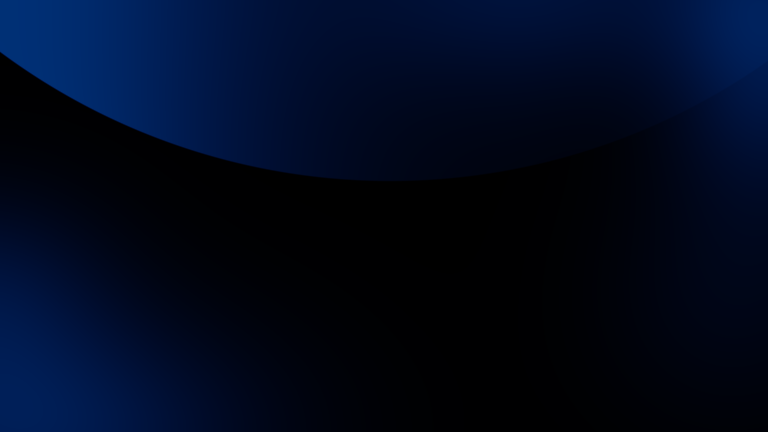
Reproduce this background procedurally as a Shadertoy shader.

```glsl
// A dark blue backdrop: a huge lit disc dips in from the top, over soft glows
// in the lower left and along the right side. Gaussian glows are summed into
// one light level, which a quadratic tint turns into deep blue.

// Lengths are in canvas heights, origin at the lower left.
const vec2 DISC_CENTER = vec2(0.903, 2.095);
const float DISC_RADIUS = 1.514;
const float DISC_BASE = 0.04;
const float DISC_LEFT_LIGHT = 0.42;
const float DISC_LEFT_REACH = 0.625;
const vec2 DISC_FADE = vec2(1.15, 1.65);   // where the base light dies out in x

// Glows: xy = center, zw = reach along each axis
const vec4 TOP_GLOW = vec4(1.25, 1.046, 0.463, 0.255);
const vec4 CORNER_GLOW = vec4(1.782, 0.93, 0.243, 0.37);
const vec4 RIGHT_GLOW = vec4(1.69, 0.306, 0.30, 0.30);
const vec4 FLOOR_GLOW = vec4(0.07, 0.0, 0.50, 0.28);
const vec4 LEFT_GLOW = vec4(-0.046, 0.329, 0.30, 0.243);

const float TOP_LIGHT = 0.19;
const float CORNER_LIGHT = 0.32;
const float RIGHT_LIGHT = 0.075;
const float FLOOR_LIGHT = 0.31;
const float LEFT_LIGHT = 0.19;

// Green response to the light level: linear and quadratic parts
const vec2 GREEN_CURVE = vec2(0.2, 0.45);

float glow(vec2 p, vec4 shape) {
    vec2 d = (p - shape.xy) / shape.zw;
    return exp(-dot(d, d));
}

// Light that lies on the disc only
float discLight(vec2 p) {
    float across = p.x / DISC_LEFT_REACH;
    float base = DISC_BASE * (1.0 - smoothstep(DISC_FADE.x, DISC_FADE.y, p.x));
    return base + DISC_LEFT_LIGHT * exp(-across * across)
         + TOP_LIGHT * glow(p, TOP_GLOW);
}

// Light that spreads over the whole canvas
float ambientLight(vec2 p) {
    return CORNER_LIGHT * glow(p, CORNER_GLOW)
         + RIGHT_LIGHT * glow(p, RIGHT_GLOW)
         + FLOOR_LIGHT * glow(p, FLOOR_GLOW)
         + LEFT_LIGHT * glow(p, LEFT_GLOW);
}

vec3 blueTint(float light) {
    return vec3(0.0, light * (GREEN_CURVE.x + GREEN_CURVE.y * light), light);
}

void mainImage(out vec4 fragColor, in vec2 fragCoord) {
    vec2 p = fragCoord / iResolution.y;
    float pixel = 1.0 / iResolution.y;

    // Smooth disc coverage
    float edge = length(p - DISC_CENTER) - DISC_RADIUS;
    float disc = 1.0 - smoothstep(-pixel, pixel, edge);

    float light = ambientLight(p) + disc * discLight(p);
    fragColor = vec4(blueTint(light), 1.0);
}
```
